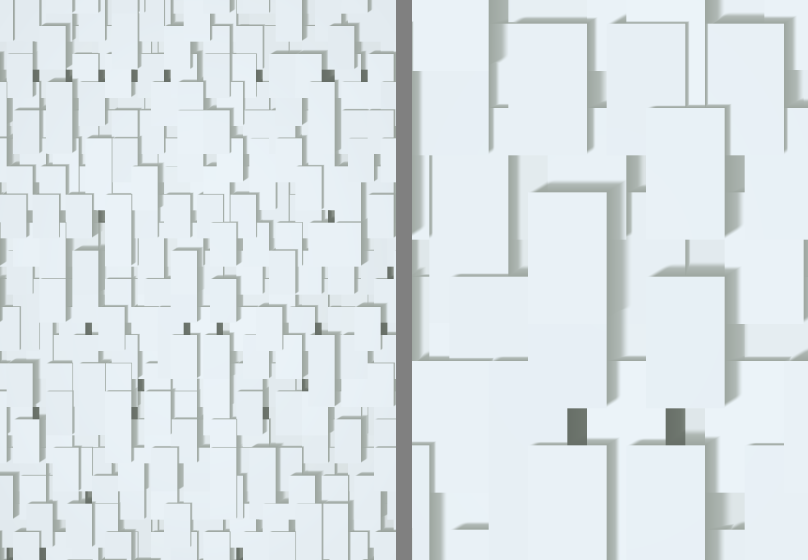
Left, the full canvas; right, a detail of the centre.
Write a Shadertoy shader that draws this pattern.

```glsl
// Relief of pale upright blocks at mixed depths, lit from the lower left.
// Two layers of staggered rows are scanned twice per sample: once for the
// topmost block, once for the soft shadows swept from its taller neighbours.

const vec2 CELL = vec2(0.0586, 0.0502);         // column and row pitch
const vec2 SHADOW_REACH = vec2(0.025, 0.0155);  // shadow offset per unit height
const float SLOT = 0.2;                         // sideways snap, share of a cell
const int SAMPLES = 3;                          // antialiasing samples per axis

const vec3 FACE_HIGH = vec3(0.905, 0.937, 0.957);
const vec3 FACE_LOW = vec3(0.850, 0.880, 0.885);
const vec3 SHADE = vec3(0.610, 0.645, 0.620);
const vec3 GAP = vec3(0.530, 0.560, 0.530);
const vec3 GAP_SHADE = vec3(0.400, 0.430, 0.400);

struct Block {
    vec2 low;
    vec2 high;
    float height;
    float tint;
};

float hash(vec2 p) {
    return fract(sin(dot(p, vec2(127.1, 311.7))) * 43758.5453);
}

// Sideways shift of a whole row, snapped to slots
float rowShift(float row, float layer) {
    return floor(hash(vec2(row, 7.3 + layer * 5.1)) * 5.0) * SLOT;
}

// Block hanging from the top of its row and overlapping the row beneath
Block makeBlock(vec2 cell, float layer) {
    vec2 seed = cell + layer * vec2(37.0, 91.0);
    float nudge = step(0.5, hash(seed + 3.1)) * SLOT;
    float rows = hash(seed + 8.7) > 0.84 ? 2.55 : 1.56;
    float left = cell.x + rowShift(cell.y, layer) + nudge;
    float top = cell.y + 1.0;
    float rise = hash(seed + 17.9);

    Block b;
    b.low = vec2(left, top - rows) * CELL;
    b.high = vec2(left + 1.0 - SLOT, top) * CELL;
    b.height = mix(0.28 + 0.72 * rise, 0.08 + 0.35 * rise, layer);
    b.tint = hash(seed + 23.3) - 0.5;
    return b;
}

// The n-th of 16 blocks near p: 2 columns, 4 rows, 2 layers
Block nearbyBlock(vec2 p, int n) {
    float layer = float(n / 8);
    float row = floor(p.y / CELL.y) + float((n / 2) % 4) - 1.0;
    float column = floor(p.x / CELL.x - rowShift(row, layer)) - float(n % 2);
    return makeBlock(vec2(column, row), layer);
}

bool covers(Block b, vec2 p) {
    return all(greaterThanEqual(p, b.low)) && all(lessThan(p, b.high));
}

// Shadow of block b at p on a surface of the given height
float castShadow(Block b, vec2 p, float surface) {
    float drop = b.height - surface;
    if (drop < 0.0001) return 0.0;
    vec2 nearSide = (p - b.high) / SHADOW_REACH;
    vec2 farSide = (p - b.low) / SHADOW_REACH;
    float enter = max(max(nearSide.x, nearSide.y), 0.0);
    float leave = min(farSide.x, farSide.y);
    float along = enter / (drop + 0.06);
    float penumbra = 1.0 - smoothstep(0.55, 1.0, along);
    float flank = smoothstep(0.0, 0.22, leave - enter);
    return (1.0 - 0.42 * along) * penumbra * flank;
}

vec3 relief(vec2 p) {
    // Topmost surface
    float surface = 0.0;
    float tint = 0.0;
    for (int n = 0; n < 16; n++) {
        Block b = nearbyBlock(p, n);
        if (covers(b, p) && b.height > surface) {
            surface = b.height;
            tint = b.tint;
        }
    }

    // Darkest shadow falling on it
    float shadow = 0.0;
    for (int n = 0; n < 16; n++) {
        shadow = max(shadow, castShadow(nearbyBlock(p, n), p, surface));
    }

    if (surface == 0.0) return mix(GAP, GAP_SHADE, shadow);
    vec3 face = mix(FACE_LOW, FACE_HIGH, smoothstep(0.0, 0.5, surface));
    return mix(face + 0.018 * tint, SHADE, shadow);
}

void mainImage(out vec4 fragColor, in vec2 fragCoord) {
    vec3 color = vec3(0.0);
    for (int j = 0; j < SAMPLES; j++) {
        for (int i = 0; i < SAMPLES; i++) {
            vec2 offset = (vec2(i, j) + 0.5) / float(SAMPLES) - 0.5;
            color += relief((fragCoord + offset) / iResolution.y);
        }
    }
    color /= float(SAMPLES * SAMPLES);

    // Gentle falloff of light towards the borders
    vec2 centered = fragCoord / iResolution.xy - 0.5;
    color *= 1.01 - 0.06 * dot(centered, centered);
    fragColor = vec4(color, 1.0);
}
```
